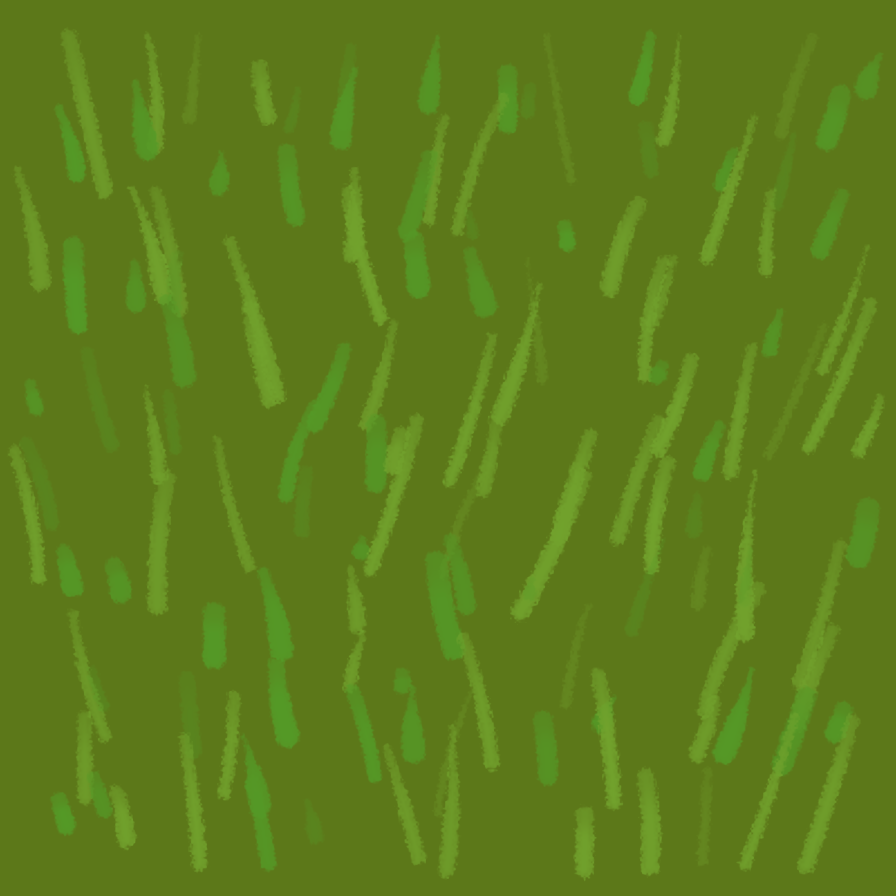
This texture is drawn by a WebGL 2 fragment shader. Its source:

```glsl
#version 300 es
precision highp float;
// Loose grass blades brushed on an olive ground. Each cell of a jittered grid
// holds one bent, tapered capsule, either a long pale blade or a short green dab;
// fine value noise roughens the edges and breaks up the paint.
uniform vec2 u_resolution;
out vec4 fragColor;

const vec2 GRID = vec2(12.0, 11.0);

float hash(vec2 p) {
    vec3 q = fract(vec3(p.xyx) * 0.1031);
    q += dot(q, q.yzx + 33.33);
    return fract((q.x + q.y) * q.z);
}

float noise(vec2 p) {
    vec2 i = floor(p), f = fract(p);
    f = f * f * (3.0 - 2.0 * f);
    return mix(mix(hash(i), hash(i + vec2(1, 0)), f.x),
               mix(hash(i + vec2(0, 1)), hash(i + vec2(1, 1)), f.x), f.y);
}

// Random value number k of a cell
float pick(vec2 cell, float k) {
    return hash(cell + vec2(17.3, 41.7) * (k + 1.0));
}

// Signed distance to an upright blade with a bent spine and a narrowing tip
float blade(vec2 p, float halfLen, float halfWidth, float bend, float taper) {
    float t = clamp(p.y / halfLen, -1.0, 1.0);
    p.x -= bend * (t * t - 0.4);
    float width = halfWidth * (1.0 - taper * smoothstep(-0.7, 1.0, t));
    return length(vec2(p.x, max(abs(p.y) - halfLen, 0.0))) - width;
}

// Colour and coverage of the stroke that belongs to a cell
vec4 stroke(vec2 p, vec2 cell, float grain) {
    bool pale = pick(cell, 0.0) < 0.48;
    float size = pick(cell, 1.0);
    float halfLen = pale ? mix(0.018, 0.092, pow(size, 0.9))
                         : mix(0.005, 0.056, size);
    float halfWidth = pale ? mix(0.0065, 0.0108, pick(cell, 2.0))
                           : mix(0.0075, 0.0135, pick(cell, 2.0));

    // Placement inside the margins
    vec2 jitter = vec2(pick(cell, 3.0), pick(cell, 4.0));
    vec2 centre = mix(vec2(0.025), vec2(0.975), (cell + jitter) / GRID);
    centre.y = clamp(centre.y, halfLen + 0.03, 0.96 - halfLen);

    // Blades fan out: leftward on the left, rightward on the right
    float side = smoothstep(0.15, 0.85, centre.x + (pick(cell, 5.0) - 0.5) * 0.75);
    float lean = mix(-0.24, 0.36, side) + (pick(cell, 6.0) - 0.5) * 0.16;
    float c = cos(lean), s = sin(lean);
    vec2 q = p - centre;
    q = vec2(c * q.x - s * q.y, s * q.x + c * q.y);

    float bend = (pick(cell, 7.0) - 0.4) * 0.16 * halfLen * sign(lean);
    float taper = 0.85 * pow(pick(cell, 8.0), 2.0);
    float faint = step(0.8, pick(cell, 9.0));
    halfWidth *= 1.0 - 0.3 * faint;
    float d = blade(q, halfLen, halfWidth, bend, taper);

    // Dry brush: ragged rim and thin, speckled paint
    float rough = pale ? 0.0065 : 0.0045;
    float cover = smoothstep(0.0022, -0.0022, d + (grain - 0.5) * rough);
    float load = mix(mix(0.72, 1.0, pick(cell, 10.0)), 0.36, faint);
    float fade = 1.0 - 0.3 * smoothstep(0.0, 1.0, q.y / halfLen);
    float speckle = 1.0 - (pale ? 0.45 : 0.2) * grain * smoothstep(-0.009, 0.0, d);
    vec3 paint = pale ? vec3(0.445, 0.635, 0.175) : vec3(0.33, 0.60, 0.15);
    return vec4(paint, cover * load * fade * speckle);
}

void main() {
    vec2 p = gl_FragCoord.xy / u_resolution;
    float grain = 0.65 * noise(p * 400.0) + 0.35 * noise(p * 230.0 + 9.0);
    vec3 color = vec3(0.362, 0.470, 0.098);

    // Paint the strokes of the nearby cells over the ground
    vec2 home = floor((p - 0.025) / 0.95 * GRID);
    for (int y = 3; y >= -3; y--) {
        for (int x = -1; x <= 1; x++) {
            vec2 cell = home + vec2(x, y);
            if (any(lessThan(cell, vec2(0))) || any(greaterThanEqual(cell, GRID))) continue;
            vec4 ink = stroke(p, cell, grain);
            color = mix(color, ink.rgb, ink.a);
        }
    }
    fragColor = vec4(color, 1.0);
}
```
